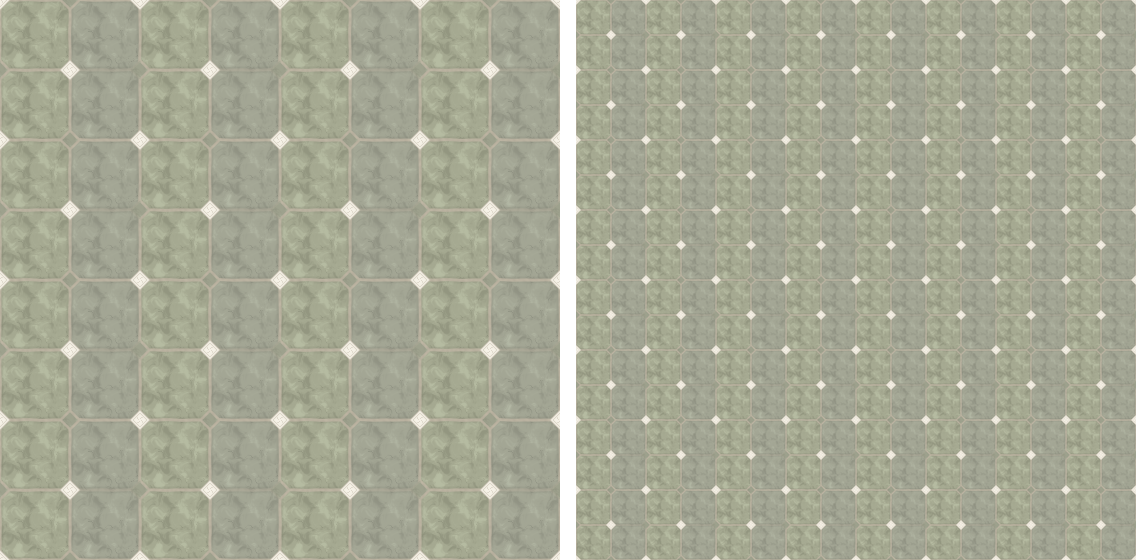
Left, the tile; right, the same tile 2 across and 2 down.
A Shadertoy shader for this pattern:

```glsl
// Mottled sage floor tiles with clipped corners, tan grout and white diamond insets
#define TILES 8.0
#define GROUT_HALF 0.021
#define INSET_RADIUS 0.150
#define CLIP_RADIUS 0.135
#define WOBBLE 0.012
#define MOTTLE 0.95
#define SAGE_DARK vec3(0.575, 0.58, 0.505)
#define SAGE_MID vec3(0.648, 0.655, 0.572)
#define SAGE_LIGHT vec3(0.71, 0.725, 0.635)
#define GROUT_COLOR vec3(0.735, 0.70, 0.63)
#define RIM_COLOR vec3(0.79, 0.76, 0.70)
#define INSET_COLOR vec3(0.96, 0.945, 0.90)

vec2 gradientAt(vec2 cell, float period) {
    cell = mod(cell, period);
    float angle = 6.2832 * fract(sin(dot(cell, vec2(127.1, 311.7)) + period) * 4375.85);
    return vec2(cos(angle), sin(angle));
}

// Gradient noise that wraps after a whole number of lattice cells
float noise(vec2 p, float period) {
    vec2 cell = floor(p), f = fract(p);
    vec2 u = f * f * f * (f * (f * 6.0 - 15.0) + 10.0);
    vec2 e = vec2(0.0, 1.0);
    float a = dot(gradientAt(cell, period), f);
    float b = dot(gradientAt(cell + e.yx, period), f - e.yx);
    float c = dot(gradientAt(cell + e.xy, period), f - e.xy);
    float d = dot(gradientAt(cell + e.yy, period), f - e.yy);
    return mix(mix(a, b, u.x), mix(c, d, u.x), u.y);
}

// Octaves that repeat with every tile
float fbm(vec2 p) {
    float sum = 0.0, gain = 0.6, freq = 4.0;
    for (int i = 0; i < 4; i++) {
        sum += gain * noise(p * freq, freq);
        gain *= 0.68;
        freq *= 2.0;
    }
    return sum;
}

// Anti-aliased coverage of the region where distance is negative
float fill(float distance, float pixel) {
    return 1.0 - smoothstep(-0.7 * pixel, 0.7 * pixel, distance);
}

// Stone face: blotches, thin veins and a greyer alternate column
vec3 stone(vec2 p, float greyColumn) {
    vec2 warp = vec2(noise(p * 5.0, 5.0), noise(p * 7.0, 7.0));
    float blotch = fbm(p + 0.10 * warp);
    float ridge = abs(noise((p + 0.08 * warp) * 6.0, 6.0));
    float vein = 1.0 - smoothstep(0.0, 0.045, ridge);
    vein *= smoothstep(-0.05, 0.25, noise(p * 3.0, 3.0));
    float tone = 0.5 + MOTTLE * blotch * mix(1.0, 0.72, greyColumn);
    tone += 0.10 * (fract(p.y) - 0.5) - 0.22 * vein - 0.06 * greyColumn;
    vec3 color = mix(SAGE_DARK, SAGE_MID, smoothstep(0.12, 0.48, tone));
    color = mix(color, SAGE_LIGHT, smoothstep(0.5, 0.85, tone));
    return color + mix(vec3(0.0, 0.008, -0.004), vec3(-0.008, -0.004, 0.010), greyColumn);
}

void mainImage(out vec4 fragColor, in vec2 fragCoord) {
    vec2 p = fragCoord / iResolution.xy * TILES;
    float pixel = TILES / min(iResolution.x, iResolution.y);

    // Nearest corner of the grid, and offset from it
    vec2 corner = floor(p + 0.5);
    vec2 q = p - corner;
    vec2 odd = mod(corner, 2.0);
    float isInset = 1.0 - mod(odd.x + odd.y, 2.0);
    float diamond = abs(q.x) + abs(q.y);

    // Grout lines waver slightly over each two-tile repeat
    vec2 waver = WOBBLE * vec2(noise(p * 3.0, 6.0), noise(p * 4.0, 8.0));
    vec2 lineDist = abs(q + waver);
    float greyColumn = mod(floor(p.x + waver.x), 2.0);
    vec3 color = stone(p, greyColumn);

    // Soft shade beside the joints
    float joint = min(lineDist.x, lineDist.y);
    color *= 1.0 - 0.05 * (1.0 - smoothstep(GROUT_HALF, 0.07, joint));

    // Straight joints stop at the diamonds; one horizontal run is worn
    float worn = odd.y * greyColumn;
    float straight = max(fill(lineDist.x - GROUT_HALF, pixel),
                         fill(lineDist.y - GROUT_HALF, pixel) * mix(1.0, 0.45, worn));
    straight *= 1.0 - fill(diamond - CLIP_RADIUS, pixel);

    // Clipped corners: a stone diamond in grout, worn on its left on odd rows
    float clipDist = (diamond - CLIP_RADIUS) * 0.7071;
    float isClip = 1.0 - isInset;
    float inside = isClip * fill(clipDist, pixel);
    color = mix(color, stone(p, 0.5) * 0.96, inside);
    float side = mix(1.0, mix(0.25, 1.0, smoothstep(-0.03, 0.03, q.x)), odd.y);
    float outline = isClip * side * fill(abs(clipDist) - 0.85 * GROUT_HALF, pixel);
    float grain = noise(p * 16.0, 32.0);
    vec3 grout = GROUT_COLOR * (1.0 + 0.06 * grain);
    color = mix(color, grout, 0.92 * max(straight, outline));

    // White inset with tan rim, inner line and a faint curled motif
    float insetDist = (diamond - INSET_RADIUS) * 0.7071;
    vec3 inset = mix(RIM_COLOR, INSET_COLOR, fill(insetDist + 0.012, pixel));
    float innerLine = fill(abs(insetDist + 0.036) - 0.004, pixel);
    inset = mix(inset, RIM_COLOR, 0.75 * innerLine);
    float radius = length(q);
    float curl = cos(4.0 * atan(q.y, q.x + 1e-5) + 55.0 * radius);
    float motif = smoothstep(0.45, 0.95, curl) * smoothstep(0.008, 0.02, radius);
    motif *= 1.0 - smoothstep(0.045, 0.065, radius);
    inset = mix(inset, RIM_COLOR, 0.5 * motif);
    color = mix(color, inset, isInset * fill(insetDist, pixel));

    fragColor = vec4(color, 1.0);
}
```
